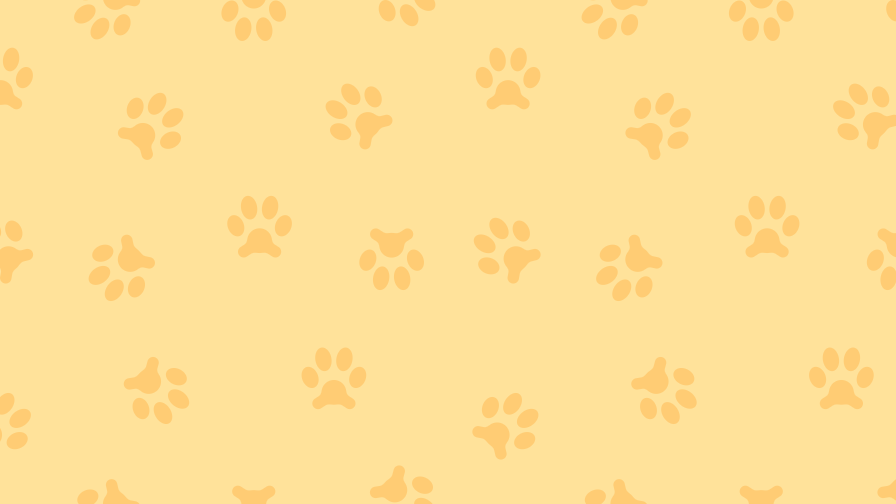
A WebGL 1 fragment shader for this pattern:

```glsl
precision highp float;
// Scattered paw prints in soft orange on a pale yellow ground, tiled in both directions.

uniform vec2 u_resolution;

const int PAW_COUNT = 13;

// Turns p back by a clockwise angle in degrees (y points down).
vec2 unturn(vec2 p, float degrees) {
  float a = radians(degrees);
  float c = cos(a), s = sin(a);
  return vec2(c * p.x + s * p.y, c * p.y - s * p.x);
}

float ellipseDistance(vec2 p, vec2 radii) {
  float k = length(p / radii);
  return k * (k - 1.0) / max(length(p / (radii * radii)), 1e-4);
}

float capsuleDistance(vec2 p, vec2 a, vec2 b, float radius) {
  vec2 ab = b - a;
  float t = clamp(dot(p - a, ab) / dot(ab, ab), 0.0, 1.0);
  return length(p - a - t * ab) - radius;
}

float smoothMin(float a, float b, float k) {
  float h = max(k - abs(a - b), 0.0) / k;
  return min(a, b) - 0.25 * k * h * h;
}

// Upright paw: mirrored toes above a rounded pad with two lower lobes.
float pawDistance(vec2 p) {
  p.x = abs(p.x);
  float innerToe = ellipseDistance(unturn(p - vec2(9.0, -17.0), 10.0), vec2(6.9, 10.2));
  float outerToe = ellipseDistance(unturn(p - vec2(20.4, -1.5), 22.0), vec2(6.9, 9.4));
  float heel = length(p - vec2(0.0, 11.3)) - 10.6;
  float lobe = capsuleDistance(p, vec2(0.0, 12.0), vec2(13.6, 20.8), 4.9);
  return min(min(innerToe, outerToe), smoothMin(heel, lobe, 3.0));
}

void main() {
  // The canvas is 432 units tall, measured down from the top left.
  float unitsPerPixel = 432.0 / u_resolution.y;
  vec2 p = vec2(gl_FragCoord.x, u_resolution.y - gl_FragCoord.y) * unitsPerPixel;
  vec2 tile = vec2(435.0, 434.0);

  // One tile of prints: centre and clockwise turn in degrees.
  vec3 paws[PAW_COUNT];
  paws[0] = vec3(91.0, 6.0, -136.0);
  paws[1] = vec3(217.5, 8.0, 180.0);
  paws[2] = vec3(346.0, -5.6, 138.0);
  paws[3] = vec3(0.5, 68.0, 0.0);
  paws[4] = vec3(130.0, 107.6, 42.0);
  paws[5] = vec3(307.0, 99.0, -47.0);
  paws[6] = vec3(-1.0, 214.0, -47.0);
  paws[7] = vec3(103.6, 230.4, -135.0);
  paws[8] = vec3(222.5, 195.0, 0.0);
  paws[9] = vec3(335.7, 221.5, 180.0);
  paws[10] = vec3(-1.0, 364.6, 44.0);
  paws[11] = vec3(135.0, 335.4, 138.0);
  paws[12] = vec3(286.2, 325.0, 0.0);

  // Nearest print, wrapped around the tile edges.
  float d = 1e3;
  for (int i = 0; i < PAW_COUNT; i++) {
    vec2 offset = mod(p - paws[i].xy + 0.5 * tile, tile) - 0.5 * tile;
    d = min(d, pawDistance(unturn(offset, paws[i].z)));
  }

  float coverage = clamp(0.5 - d / unitsPerPixel, 0.0, 1.0);
  vec3 color = mix(vec3(1.0, 0.886, 0.604), vec3(1.0, 0.8, 0.455), coverage);
  gl_FragColor = vec4(color, 1.0);
}
```
